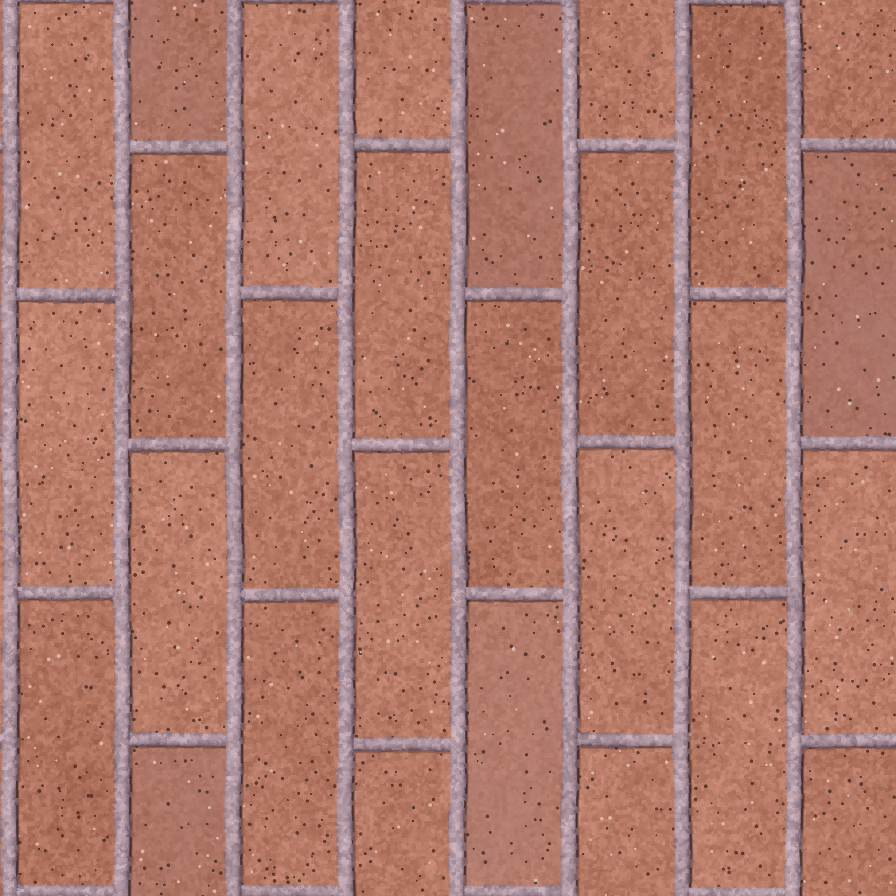
Give the GLSL for this texture, as a Shadertoy shader.

```glsl
const float COLUMNS = 8.0;
const float ROWS = 3.0;
const vec2 JOINT_HALF = vec2(0.0088, 0.0074);
const vec3 CLAY_DARK = vec3(0.63, 0.39, 0.31);
const vec3 CLAY_LIGHT = vec3(0.77, 0.53, 0.45);
const vec3 CLAY_MAUVE = vec3(0.66, 0.46, 0.43);
const vec3 MORTAR_DARK = vec3(0.46, 0.37, 0.42);
const vec3 MORTAR_LIGHT = vec3(0.80, 0.70, 0.74);
const vec3 SHADOW = vec3(0.25, 0.14, 0.13);
const vec3 PALE_GRIT = vec3(0.90, 0.77, 0.72);

float hash(vec2 p) {
    vec3 q = fract(vec3(p.xyx) * 0.1031);
    q += dot(q, q.yzx + 33.33);
    return fract((q.x + q.y) * q.z);
}

// Wrapping cellular noise: distance to the nearest point, and its random value
vec2 cells(vec2 uv, float count, float seed) {
    vec2 p = uv * count;
    vec2 base = floor(p);
    vec2 nearest = vec2(9.0, 0.0);
    for (int j = -1; j <= 1; j++) {
        for (int i = -1; i <= 1; i++) {
            vec2 cell = base + vec2(i, j);
            vec2 id = mod(cell, count) + seed;
            vec2 site = cell + 0.1 + 0.8 * vec2(hash(id), hash(id + 311.7));
            float d = length(p - site);
            if (d < nearest.x) nearest = vec2(d, hash(id + 523.3));
        }
    }
    return nearest;
}

// Periodic layered sines along one axis, about -1 to 1
float wave(float t, float phase) {
    float a = 6.2831853 * t;
    return 0.5 * sin(2.0 * a + phase) + 0.3 * sin(5.0 * a + 2.3 * phase)
         + 0.2 * sin(13.0 * a + 4.1 * phase);
}

// Broad periodic blotches, about -1 to 1
float mottle(vec2 uv, float phase) {
    return 0.5 * wave(uv.x + uv.y, phase)
         + 0.5 * wave(2.0 * uv.x - uv.y + 0.04 * wave(uv.y, phase), phase + 2.0);
}

// Round spots on a random share of the cells
float spots(vec2 cell, float share, float radius) {
    float size = radius * (0.5 + 0.5 * cell.y / share);
    return step(cell.y, share) * (1.0 - smoothstep(0.55 * size, size, cell.x));
}

// Signed offsets to the nearest joints (xy) and the wrapped brick index (zw)
vec4 brickLayout(vec2 uv) {
    float x = uv.x * COLUMNS - 0.085;
    float joint = floor(x + 0.5);
    float phase = 6.28 * hash(vec2(mod(joint, COLUMNS), 7.0));
    float dx = (x - joint) / COLUMNS - 0.0017 * wave(uv.y, phase);
    float column = mod(joint - step(dx, 0.0), COLUMNS);

    float y = uv.y * ROWS + 0.5 * mod(column, 2.0) - 0.015;
    float course = floor(y + 0.5);
    float shift = hash(vec2(column, mod(course, ROWS) + 19.0));
    float dy = (y - course) / ROWS - 0.005 * (shift - 0.5)
             - 0.0009 * wave(uv.x, 6.28 * shift);
    return vec4(dx, dy, column, mod(course - step(dy, 0.0), ROWS));
}

vec3 clay(vec2 uv, vec2 brick, float grain) {
    float tone = hash(brick + 41.0);
    float blotch = mottle(uv, 6.28 * tone);
    float light = 0.54 + 0.45 * (tone - 0.5) + 0.22 * blotch + 1.0 * (grain - 0.5);
    vec3 color = mix(CLAY_DARK, CLAY_LIGHT, light);
    float mauve = smoothstep(0.65, 1.0, hash(brick + 87.0)) * (0.5 + 0.4 * blotch);
    color = mix(color, CLAY_MAUVE, clamp(mauve, 0.0, 0.7));
    // Dark pits and pale grit
    color = mix(color, SHADOW, 0.75 * spots(cells(uv, 110.0, 13.0), 0.16, 0.30));
    return mix(color, PALE_GRIT, 0.8 * spots(cells(uv, 84.0, 57.0), 0.05, 0.24));
}

// Rounded bead; across runs from -1 to 1 over the joint
vec3 mortar(vec2 uv, float across, float brightness, float grain) {
    float bead = 1.0 - pow(abs(across + 0.08), 2.5);
    float light = brightness + 0.55 * bead + 0.65 * (grain - 0.5)
                + 0.12 * mottle(uv, 1.7);
    return mix(MORTAR_DARK, MORTAR_LIGHT, clamp(light, -0.15, 1.1));
}

// Narrow shade that fades away from an edge at zero
float edgeShade(float d, float width) {
    return smoothstep(-0.0012, 0.0004, d) * (1.0 - smoothstep(0.3 * width, width, d));
}

void mainImage(out vec4 fragColor, in vec2 fragCoord) {
    vec2 uv = fragCoord / iResolution.xy;
    float blur = max(1.0 / iResolution.y, 0.0009);
    float coarse = cells(uv, 120.0, 5.0).y;
    float grain = 0.6 * cells(uv, 230.0, 29.0).y + 0.4 * coarse;

    vec4 bond = brickLayout(uv);
    vec2 offset = bond.xy;
    vec2 edge = abs(offset) - JOINT_HALF + 0.0018 * (coarse - 0.5);
    vec3 color = clay(uv, bond.zw, grain);

    // Ragged shade to the right of and below the joints
    float ragged = smoothstep(0.1, 0.75, coarse + 0.25 * wave(uv.y, 6.28 * hash(bond.zz)));
    float sideShade = step(0.0, offset.x) * edgeShade(edge.x, 0.0045) * (0.25 + 0.65 * ragged);
    float lowerShade = step(offset.y, 0.0) * edgeShade(edge.y, 0.0035) * (0.3 + 0.3 * ragged);
    color = mix(color, SHADOW, max(sideShade, lowerShade));

    // Cross joints lie beneath the long joints
    vec2 across = clamp(offset / JOINT_HALF, -1.0, 1.0);
    vec2 cover = 1.0 - smoothstep(-blur, blur, edge);
    color = mix(color, mortar(uv, -across.y, 0.12 + 0.18 * across.y, grain), cover.y);
    color = mix(color, mortar(uv, across.x, 0.20 - 0.08 * across.x, grain), cover.x);
    fragColor = vec4(color, 1.0);
}
```
